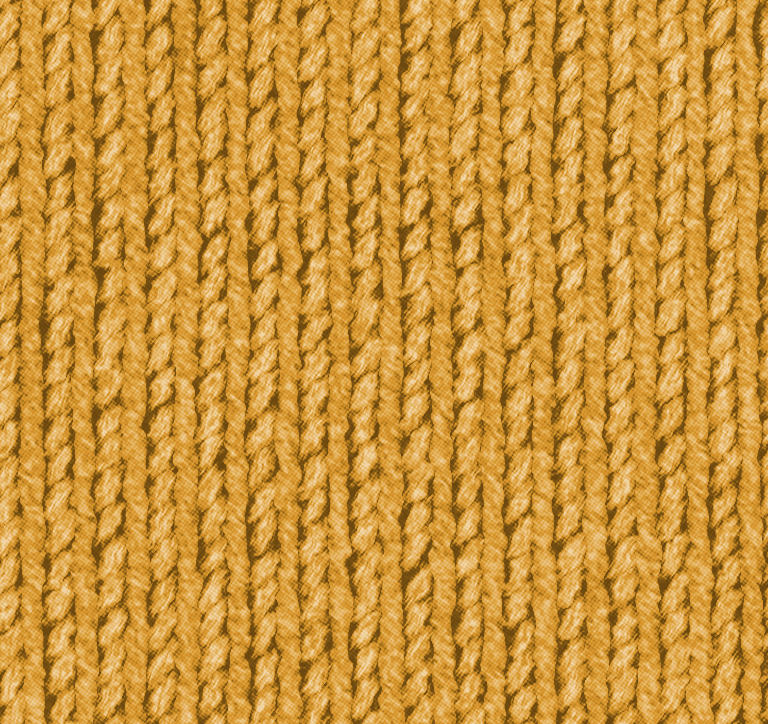
Give the GLSL for this texture, as a Shadertoy shader.

```glsl
// Golden knitted wool: leaning braided stitches alternating with slim vertical ribs.
#define COLUMNS 15.0
#define ROWS 21.0
#define CELL_ASPECT 1.48          // column width over row height
#define STITCH_SIZE vec2(0.375, 0.86) // half width and half length, in rows
#define STITCH_LEAN vec2(0.54, 0.842)
#define RIB_HALF_WIDTH 0.232
#define RIB_SHIFT 0.475
#define WOBBLE 0.10
#define FIBRE_DEPTH 0.46
#define WEAVE_DEPTH 0.12
#define WEAVE_COUNT 165.0

float hash(vec2 p) {
    vec3 q = fract(p.xyx * 0.1031);
    q += dot(q, q.yzx + 33.33);
    return fract((q.x + q.y) * q.z);
}

float noise(vec2 p) {
    vec2 i = floor(p), f = fract(p);
    f = f * f * (3.0 - 2.0 * f);
    return mix(mix(hash(i), hash(i + vec2(1, 0)), f.x),
               mix(hash(i + vec2(0, 1)), hash(i + vec2(1, 1)), f.x), f.y);
}

// Wool colour from deep shadow (0) to bright fibre (1).
vec3 woolColor(float tone) {
    vec3 c = mix(vec3(0.42, 0.28, 0.06), vec3(0.50, 0.34, 0.08), smoothstep(-0.05, 0.10, tone));
    c = mix(c, vec3(0.67, 0.46, 0.11), smoothstep(0.08, 0.22, tone));
    c = mix(c, vec3(0.84, 0.58, 0.17), smoothstep(0.20, 0.38, tone));
    c = mix(c, vec3(0.88, 0.67, 0.30), smoothstep(0.42, 0.58, tone));
    c = mix(c, vec3(0.91, 0.73, 0.44), smoothstep(0.56, 0.70, tone));
    return mix(c, vec3(0.94, 0.83, 0.64), smoothstep(0.70, 0.90, tone));
}

// Highest of the overlapping stitches: x = height, y = fibre brightness.
vec2 braid(float x, float y) {
    float column = floor(x);
    float across = (fract(x) - 0.5) * CELL_ASPECT;
    y += hash(vec2(column + 40.0, 7.0)) * 3.0;
    vec2 best = vec2(-1.0, 0.5);
    for (int j = -1; j <= 1; j++) {
        float row = floor(y) + float(j);
        vec2 id = vec2(column + 31.0, row + 57.0);
        vec2 jitter = vec2(hash(id), hash(id + 91.0)) - 0.5;
        vec2 d = vec2(across, y - row - 0.5) - jitter * vec2(0.12, 0.16);
        vec2 q = vec2(dot(d, vec2(STITCH_LEAN.y, -STITCH_LEAN.x)), dot(d, STITCH_LEAN));
        q.x += 0.06 * sin(q.y * 3.0); // gentle S bend
        vec2 e = q / (STITCH_SIZE * (0.93 + 0.16 * hash(id + 17.0)));
        float height = 1.0 - dot(e, e);
        float fibre = noise(vec2(q.x * 18.0, q.y * 4.5) + id * 5.3);
        if (height > best.x) best = vec2(height, fibre);
    }
    return best;
}

// Slim twisted cord between the braids: x = height, y = fibre brightness.
vec2 rib(float x, float y) {
    float id = floor(x - RIB_SHIFT) + 20.0;
    float across = fract(x - RIB_SHIFT) - 0.5;
    float halfWidth = RIB_HALF_WIDTH * (0.95 + 0.10 * hash(vec2(id, 3.0)));
    halfWidth += 0.12 * (noise(vec2(id * 9.0 + sign(across) * 3.0, y * 1.9)) - 0.5);
    float e = across / halfWidth;
    float slant = across * CELL_ASPECT;
    float fibre = noise(vec2((y + slant) * 6.5, (y - slant) * 2.6) + id * 4.7);
    return vec2(1.0 - e * e, fibre);
}

void mainImage(out vec4 fragColor, in vec2 fragCoord) {
    vec2 uv = fragCoord / iResolution.xy;

    // Knit coordinates with slow sideways drift and fuzzy yarn edges
    float x = uv.x * COLUMNS + 0.34 + 0.08 * (uv.y - 0.5);
    x += WOBBLE * (noise(vec2(uv.x * 5.0, uv.y * 5.0)) - 0.5);
    x += 0.09 * (noise(uv * 85.0 + 5.0) - 0.5);
    float y = uv.y * ROWS + 0.2 * noise(uv * 6.0 + 20.0);
    y += 0.12 * (noise(uv * 80.0 + 40.0) - 0.5);

    // Rounded yarn shading, with shadow only where neither yarn covers
    vec2 stitch = braid(x, y), cord = rib(x, y);
    float stitchTone = 0.12 + 0.53 * smoothstep(0.12, 0.90, stitch.x)
                     + FIBRE_DEPTH * (stitch.y - 0.5);
    float cordTone = 0.13 + 0.40 * sqrt(max(cord.x, 0.0))
                   + 0.85 * FIBRE_DEPTH * (cord.y - 0.5);
    float tone = mix(stitchTone, cordTone, smoothstep(-0.08, 0.08, cord.x - stitch.x));
    float cover = smoothstep(-0.10, 0.24, max(stitch.x, cord.x));
    tone *= cover;

    // Fine woven grain, stray fuzz and broad unevenness
    vec2 w = uv * vec2(1.0, iResolution.y / iResolution.x) * WEAVE_COUNT;
    float weave = sin(6.2832 * (w.x + 0.15 * w.y)) * sin(6.2832 * (w.y - 0.15 * w.x));
    float fuzz = noise(w * 1.4) - 0.5;
    tone += (WEAVE_DEPTH * weave + 0.32 * fuzz) * (0.4 + 0.6 * cover);
    tone += 0.04 * (noise(uv * 4.0 + 8.0) - 0.5);

    fragColor = vec4(woolColor(tone), 1.0);
}
```
